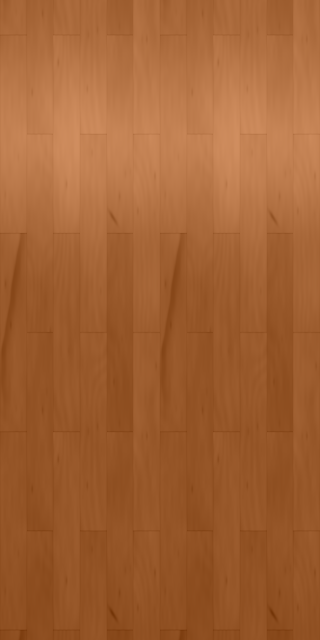
Write a WebGL 1 fragment shader that draws this texture.

```glsl
precision highp float;
// Strip parquet in warm reddish wood: twelve columns of staggered planks.
// A tile of six columns by two planks repeats, with noise-based grain,
// and a soft band of light lies across the upper part of the floor.

uniform vec2 u_resolution;

const float COLUMNS = 12.0;
const vec2 TILE = vec2(6.0, 2.0);       // planks per repeat
const float PLANKS_DOWN = 3.227;        // plank lengths in the canvas height
const float FIRST_JOINT = 0.1765;       // offset of the first joint, in planks
const float PLANK_RATIO = 7.44;         // plank length over width
const vec3 WOOD = vec3(0.562, 0.312, 0.132);
const vec3 LIGHT_TINT = vec3(1.0, 0.96, 0.95);

float hash(vec2 p) {
  p = fract(p * vec2(0.1031, 0.1137));
  p += dot(p, p.yx + 33.33);
  return fract((p.x + p.y) * p.x * 7.31 + p.y * 41.7);
}

float noise(vec2 p) {
  vec2 i = floor(p), f = fract(p);
  f = f * f * (3.0 - 2.0 * f);
  float low = mix(hash(i), hash(i + vec2(1.0, 0.0)), f.x);
  float high = mix(hash(i + vec2(0.0, 1.0)), hash(i + vec2(1.0)), f.x);
  return mix(low, high, f.y);
}

float pick(vec3 a, vec3 b, float i) {
  vec3 v = i < 2.5 ? a : b;
  float k = mod(i, 3.0);
  return k < 0.5 ? v.x : (k < 1.5 ? v.y : v.z);
}

// Relative brightness of each plank in the tile
float plankTone(vec2 id) {
  float first = pick(vec3(0.0, -0.4, 0.4), vec3(0.15, -0.1, 0.5), id.x);
  float second = pick(vec3(-0.2, -0.25, 0.0), vec3(0.2, -0.6, 0.6), id.x);
  return id.y < 0.5 ? first : second;
}

// Mottling, growth rings and fine fibres; q is in plank widths
float grain(vec2 q, vec2 seed) {
  float mottle = noise(q * vec2(1.5, 0.5) + seed) - 0.5;
  float warp = noise(q * vec2(1.2, 0.35) + seed.yx);
  float rings = sin(6.2832 * (q.x * 2.0 + 4.0 * warp));
  float fibre = noise(q * vec2(11.0, 1.6) + seed) - 0.5;
  float ringStrength = mix(0.002, 0.009, hash(seed + 3.0));
  return 0.036 * mottle + ringStrength * rings + 0.018 * fibre;
}

// Soft dark mark, one at its centre
float fleck(vec2 q, vec2 center, vec2 radius) {
  vec2 d = (q - center) / radius;
  return exp(-dot(d, d));
}

float flecks(vec2 q, vec2 seed) {
  float sum = 0.0;
  for (int i = 0; i < 3; i++) {
    vec2 s = seed + float(i) * 7.0;
    vec2 center = vec2(0.1 + 0.8 * hash(s), PLANK_RATIO * hash(s + 2.5));
    sum += hash(s + 5.0) * fleck(q, center, vec2(0.04, 0.16));
  }
  return sum;
}

// Dark vein wandering down one plank, sharp on one side
float vein(vec2 q) {
  float along = q.y / PLANK_RATIO;
  float path = mix(0.75, 0.15, smoothstep(0.0, 0.6, along));
  path += 0.16 * (noise(vec2(q.y * 1.1, 4.0)) - 0.5);
  float d = q.x - path;
  float width = d < 0.0 ? 0.06 : 0.2;
  return exp(-d * d / (width * width)) * (1.0 - smoothstep(0.55, 1.0, along));
}

// Slanted knot near the end of one plank
float knot(vec2 q) {
  vec2 d = q - vec2(0.24, 0.92 * PLANK_RATIO);
  return fleck(vec2(d.x - 0.55 * d.y, d.y), vec2(0.0), vec2(0.07, 0.26));
}

float line(float distance, float halfWidth, float pixel) {
  return 1.0 - smoothstep(halfWidth - 0.5 * pixel, halfWidth + pixel, distance);
}

float sheen(vec2 uv) {
  float depth = 1.0 - uv.y;
  float d = (depth - 0.22) / 0.15;
  float band = exp(-d * d);
  float sway = 0.014 * cos(12.5664 * (uv.x - 0.23));
  return 0.07 * uv.y + band * (0.15 + sway);
}

void main() {
  vec2 uv = gl_FragCoord.xy / u_resolution;

  // Plank layout: odd columns shift by half a plank
  float x = uv.x * COLUMNS;
  float column = floor(x);
  float y = (1.0 - uv.y) * PLANKS_DOWN - FIRST_JOINT - 0.5 * mod(column, 2.0);
  vec2 id = mod(vec2(column, floor(y)), TILE);
  vec2 q = vec2(fract(x), fract(y) * PLANK_RATIO);
  vec2 seed = id * vec2(17.0, 43.0) + 11.0;

  // Wood
  float shade = sheen(uv) + 0.036 * plankTone(id) + grain(q, seed);
  shade -= 0.05 * flecks(q, seed);
  if (id.x < 0.5 && id.y > 0.5) shade -= 0.07 * vein(q);
  if (abs(id.x - 4.0) < 0.5 && id.y < 0.5) shade -= 0.1 * knot(q);

  // Fine seams along the sides and at the ends
  vec2 pixel = vec2(COLUMNS / u_resolution.x, PLANKS_DOWN * PLANK_RATIO / u_resolution.y);
  float side = line(min(q.x, 1.0 - q.x), 0.012, pixel.x);
  float joint = line(min(q.y, PLANK_RATIO - q.y), 0.014, pixel.y);
  shade -= 0.022 * side + 0.04 * joint;

  gl_FragColor = vec4(WOOD + shade * LIGHT_TINT, 1.0);
}
```
